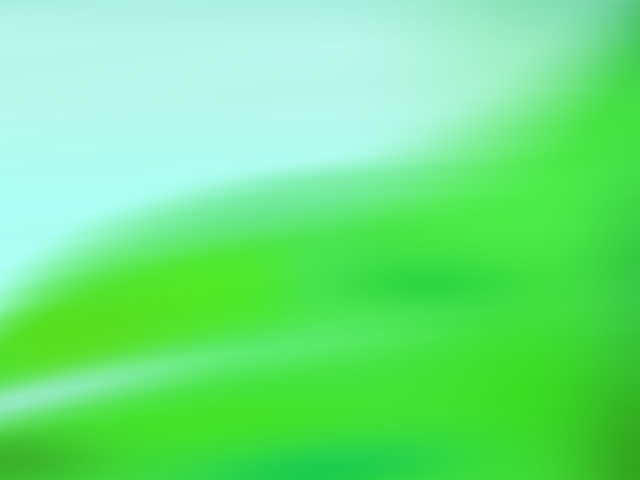
Write a Shadertoy shader that draws this background.

```glsl
// Soft motion-blurred landscape: pale aqua sky over a bright green bank.
// A curved smooth edge splits the two; Gaussian glows tint each region
// and value noise stretched along the sweep adds faint streaks.

float hash(vec2 p) {
    vec3 q = fract(vec3(p.xyx) * 0.1031);
    q += dot(q, q.yzx + 33.33);
    return fract((q.x + q.y) * q.z);
}

float noise(vec2 p) {
    vec2 cell = floor(p), f = fract(p);
    f = f * f * (3.0 - 2.0 * f);
    return mix(mix(hash(cell), hash(cell + vec2(1, 0)), f.x),
               mix(hash(cell + vec2(0, 1)), hash(cell + vec2(1, 1)), f.x), f.y);
}

// Elliptical Gaussian glow, tilted by a slope
float glow(vec2 uv, vec2 centre, vec2 radius, float slope) {
    vec2 d = uv - centre;
    d.y -= slope * d.x;
    d /= radius;
    return exp(-dot(d, d));
}

// Fine bands that follow the sweep of the blur
float streaks(vec2 uv) {
    float y = uv.y - 0.2 * uv.x + 0.08 * uv.x * uv.x;
    float sum = 0.0, weight = 0.5;
    for (int i = 0; i < 3; i++) {
        float scale = exp2(float(i));
        sum += weight * (noise(vec2(uv.x * 2.0, y * 22.0) * scale + 17.0 * scale) - 0.5);
        weight *= 0.6;
    }
    return sum;
}

vec3 skyColour(vec2 uv) {
    vec3 sky = mix(vec3(0.68, 1.0, 0.96), vec3(0.72, 0.97, 0.92), smoothstep(0.55, 0.85, uv.y));
    sky = mix(sky, vec3(0.65, 0.93, 0.87), 0.8 * smoothstep(0.9, 1.02, uv.y));
    sky = mix(sky, vec3(0.62, 0.95, 0.74), 0.85 * smoothstep(0.52, 0.9, uv.x));
    sky = mix(sky, vec3(0.46, 0.83, 0.68), 0.8 * glow(uv, vec2(0.93, 1.04), vec2(0.22, 0.13), 0.0));
    return sky;
}

vec3 bankColour(vec2 uv) {
    vec3 green = vec3(0.27, 0.89, 0.25);

    // Upper bank
    green = mix(green, vec3(0.30, 0.93, 0.29), glow(uv, vec2(0.85, 0.58), vec2(0.25, 0.13), 0.2));
    green = mix(green, vec3(0.31, 0.92, 0.15), glow(uv, vec2(0.32, 0.40), vec2(0.20, 0.11), 0.2));
    green = mix(green, vec3(0.35, 0.87, 0.12), glow(uv, vec2(0.11, 0.30), vec2(0.18, 0.10), 0.2));
    green = mix(green, vec3(0.30, 0.90, 0.35), 0.8 * glow(uv, vec2(0.52, 0.44), vec2(0.09, 0.13), 0.0));
    green = mix(green, vec3(0.16, 0.83, 0.26), 0.9 * glow(uv, vec2(0.68, 0.40), vec2(0.14, 0.07), -0.1));

    // Lower bank
    green = mix(green, vec3(0.23, 0.88, 0.13), 0.9 * glow(uv, vec2(0.84, 0.17), vec2(0.16, 0.16), 0.0));
    green = mix(green, vec3(0.26, 0.89, 0.14), 0.9 * glow(uv, vec2(0.32, 0.12), vec2(0.30, 0.06), 0.12));
    green = mix(green, vec3(0.09, 0.79, 0.31), 0.9 * glow(uv, vec2(0.50, 0.02), vec2(0.22, 0.06), 0.12));

    // Shaded right side and lower corners
    green = mix(green, vec3(0.20, 0.77, 0.27), 0.9 * glow(uv, vec2(1.02, 0.40), vec2(0.10, 0.24), 0.0));
    green = mix(green, vec3(0.19, 0.64, 0.10), glow(uv, vec2(1.02, 0.02), vec2(0.13, 0.23), 0.0));
    green = mix(green, vec3(0.22, 0.67, 0.15), 0.9 * glow(uv, vec2(0.0, 0.04), vec2(0.16, 0.07), 0.0));
    return mix(green, vec3(0.25, 0.72, 0.40), smoothstep(0.72, 1.05, uv.y));
}

void mainImage(out vec4 fragColor, in vec2 fragCoord) {
    vec2 uv = fragCoord / iResolution.xy;
    float x = uv.x;
    float grain = streaks(uv);

    // Pale ribbon across the lower bank, fading to the right
    vec3 bank = bankColour(uv);
    float ribbonY = uv.y - (0.155 + 0.32 * x - 0.11 * x * x) + 0.012 * grain;
    float ribbon = exp(-pow(ribbonY / (0.042 + 0.02 * x), 2.0));
    vec3 ribbonColour = mix(vec3(0.59, 0.92, 0.76), vec3(0.36, 0.92, 0.43), smoothstep(0.0, 0.42, x));
    bank = mix(bank, ribbonColour, ribbon * (1.0 - 0.9 * smoothstep(0.4, 0.85, x)));

    // Curved boundary, rising steeply at the right side
    float edge = 0.35 + 0.21 * (1.0 - exp(-5.0 * x)) + 0.08 * x + 0.4 * pow(x, 6.0);
    float softness = 0.10 + 0.09 * smoothstep(0.5, 0.95, x);
    float height = uv.y - edge + 0.02 * grain;
    float skyMask = smoothstep(-softness, softness, height);
    vec3 colour = mix(bank, skyColour(uv), skyMask);

    // Cool green haze along the middle of the boundary
    float haze = exp(-pow((height + 0.01) / 0.06, 2.0)) * exp(-pow((x - 0.42) / 0.20, 2.0));
    colour = mix(colour, vec3(0.38, 0.88, 0.56), 0.55 * haze);

    // Streak contrast is strongest on the ribbon
    colour += grain * (0.025 + 0.09 * ribbon * (1.0 - x)) * vec3(1.0, 0.5, 1.0);
    fragColor = vec4(clamp(colour, 0.0, 1.0), 1.0);
}
```
